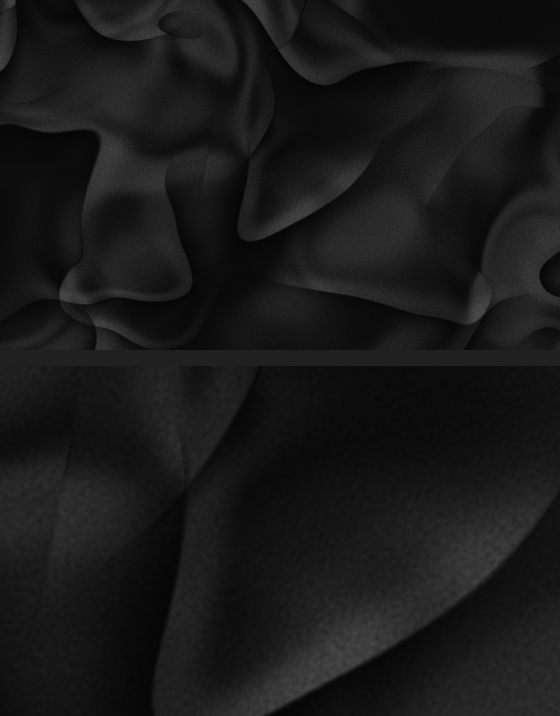
Top, the full canvas; bottom, a detail of the centre.
This texture is drawn by a WebGL 1 fragment shader. Its source:

```glsl
precision highp float;
// Crumpled black satin: overlapping soft folds with dark creases and a dim sheen.
uniform vec2 u_resolution;

// Sine-free hash giving a random gradient in [-1, 1].
vec2 randomGradient(vec2 cell) {
  vec3 h = fract(vec3(cell.xyx) * vec3(0.1031, 0.1030, 0.0973));
  h += dot(h, h.yzx + 33.33);
  return fract((h.xx + h.yz) * h.zy) * 2.0 - 1.0;
}

float noise(vec2 p) {
  vec2 cell = floor(p);
  vec2 f = p - cell;
  vec2 blend = f * f * f * (f * (f * 6.0 - 15.0) + 10.0);
  vec2 right = vec2(1.0, 0.0);
  vec2 up = vec2(0.0, 1.0);
  float a = dot(randomGradient(cell), f);
  float b = dot(randomGradient(cell + right), f - right);
  float c = dot(randomGradient(cell + up), f - up);
  float d = dot(randomGradient(cell + 1.0), f - 1.0);
  return mix(mix(a, b, blend.x), mix(c, d, blend.x), blend.y);
}

// Slanted, bent field whose whole-number contours are the fold edges.
float foldField(vec2 p, float layer) {
  float angle = 0.9 + 0.55 * layer;
  vec2 offset = vec2(17.3, 9.7) * (layer + 1.0);
  float slope = dot(p, vec2(cos(angle), sin(angle)));
  return 1.5 * slope + 0.37 * layer
       + 1.1 * noise(p * 1.5 + offset)
       + 0.3 * noise(p * 3.2 + offset.yx);
}

void main() {
  vec2 p = gl_FragCoord.xy / u_resolution.y;
  vec2 bent = p + 0.22 * vec2(noise(p * 2.1 + 4.0), noise(p * 2.1 + 31.0));

  float shade = 1.0;
  float gleam = 0.0;
  vec2 sheet = bent;

  // Each layer adds lips: lit and rounded on one side, shadowed on the other.
  for (int i = 0; i < 4; i++) {
    float layer = float(i);
    float height = foldField(bent, layer);
    vec2 slope = vec2(foldField(bent + vec2(0.004, 0.0), layer),
                      foldField(bent + vec2(0.0, 0.004), layer)) - height;
    float steepness = max(length(slope) / 0.004, 0.3);
    float above = fract(height) / steepness;
    float below = (1.0 - fract(height)) / steepness;

    float strength = smoothstep(-0.12, 0.22, noise(p * 1.9 + 13.0 * layer + 5.0));
    float width = 0.038 + 0.05 * noise(p * 2.7 + 8.0 * layer);
    float lip = smoothstep(0.0, 0.007, above);
    float roll = (above - 0.026) / width;

    shade *= 1.0 - 0.8 * strength * max(exp(-below / 0.055), 1.0 - lip);
    gleam += strength * lip * (0.075 * exp(-roll * roll) + 0.035 * exp(-above / 0.008));
    sheet += strength * 0.35 * mod(floor(height), 2.0);
  }

  // Broad satin sheen, broken where one sheet passes over another.
  float sheen = noise(sheet * vec2(2.6, 1.9) + 21.0) + 0.5 * noise(sheet * 4.6 + 3.0);
  float tone = 0.018 + shade * (0.026 + 0.13 * smoothstep(-0.25, 0.45, sheen));
  tone += gleam * mix(0.5, 1.0, shade);

  // Fine diagonal weave.
  vec2 thread = vec2(p.x + p.y, p.y - p.x);
  tone *= 1.0 + 0.22 * noise(thread * vec2(95.0, 130.0)) + 0.2 * noise(p * 190.0);

  gl_FragColor = vec4(vec3(min(tone, 0.3)), 1.0);
}
```
